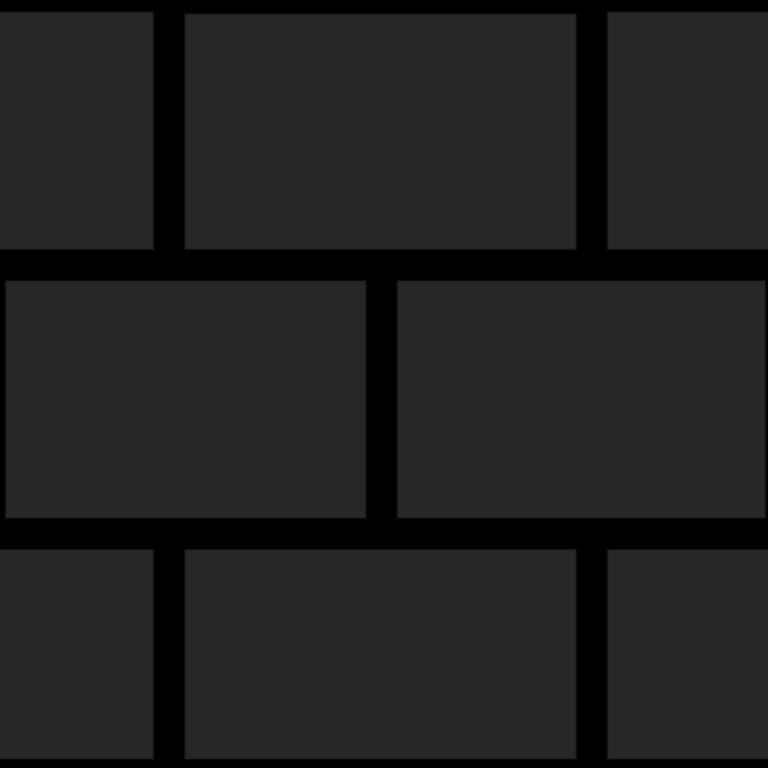
Write a WebGL 1 fragment shader that draws this pattern.

```glsl
precision highp float;
// Large charcoal bricks in running bond with straight black mortar joints.

uniform vec2 u_resolution;

const vec3 BRICK = vec3(0.153);
const vec3 MORTAR = vec3(0.0);

const vec2 PITCH = vec2(0.5503, 0.3499);  // spacing of the joints
const float JOINT_HALF = 0.0204;          // half the mortar width
const float FIRST_BED = -0.0047;          // uppermost horizontal joint
const float EVEN_JOINT = 0.2202;          // vertical joint, even courses
const float ODD_JOINT = 0.4969;           // vertical joint, odd courses
const vec2 END_CAPS = vec2(0.0072, 0.9967);
const float BASE_EDGE = 0.9883;
const float TOP_DROP = 0.0024;            // slightly lowered top brick
const float EDGE_BLUR = 0.0022;

// Signed distance to the nearest of a series of evenly spaced bands.
float bandDistance(float position, float start, float pitch, float halfWidth) {
    float phase = fract((position - start) / pitch + 0.5) - 0.5;
    return abs(phase) * pitch - halfWidth;
}

// Distance to the mortar, positive inside a brick; p runs downwards.
float brickDistance(vec2 p) {
    float course = floor((p.y - FIRST_BED) / PITCH.y);
    float odd = mod(course, 2.0);
    float start = mix(EVEN_JOINT, ODD_JOINT, odd);
    float column = floor((p.x - start) / PITCH.x);

    float bed = bandDistance(p.y, FIRST_BED, PITCH.y, JOINT_HALF);
    float upright = bandDistance(p.x, start, PITCH.x, JOINT_HALF);
    float d = min(min(bed, upright), BASE_EDGE - p.y);

    // Odd courses are closed off by thin joints at both ends.
    float caps = min(p.x - END_CAPS.x, END_CAPS.y - p.x);
    d = min(d, mix(1.0, caps, odd));

    // The middle brick of the top course starts a little lower.
    float lowered = (1.0 - step(0.5, abs(course))) * (1.0 - step(0.5, abs(column)));
    float topEdge = p.y - (FIRST_BED + JOINT_HALF + TOP_DROP);
    return min(d, mix(1.0, topEdge, lowered));
}

void main() {
    vec2 p = gl_FragCoord.xy / u_resolution;
    p.y = 1.0 - p.y;
    float blur = max(EDGE_BLUR, 0.75 / min(u_resolution.x, u_resolution.y));
    float coverage = smoothstep(-blur, blur, brickDistance(p));
    gl_FragColor = vec4(mix(MORTAR, BRICK, coverage), 1.0);
}
```
